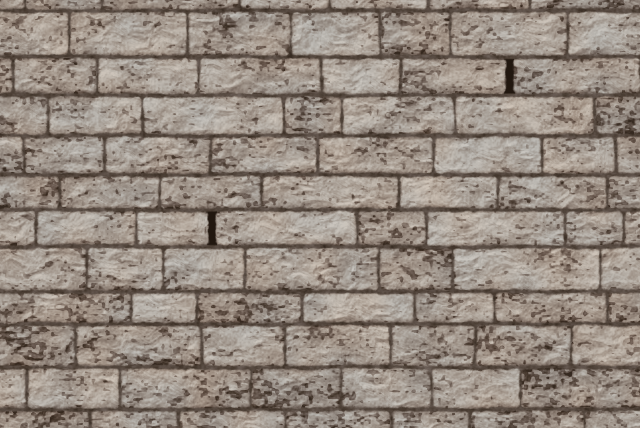
A Shadertoy shader for this texture:

```glsl
// Weathered rock-faced limestone wall: uneven courses of blocks with jittered joints.
// Each block is a rounded box with a ragged rim; an embossed noise relief and dark
// pits set a tone, which a ramp from soil brown to pale stone turns into colour.

const float COURSE_HEIGHT = 0.0916;  // lengths are in canvas heights
const float COURSE_BASE = 0.051;
const float COURSE_JITTER = 0.22;
const float STONE_LENGTH = 0.24;
const float STONE_JITTER = 0.52;
const float BED_HALF = 0.0034;
const float JOINT_HALF = 0.0022;
const float OPEN_JOINT_EXTRA = 0.0055;
const float OPEN_JOINT_SHARE = 0.06;
const float CORNER_RADIUS = 0.009;
const float RIM_ROUGHNESS = 0.007;
const float RELIEF_STEP = 0.004;
const float RELIEF_STRENGTH = 5.5;
const float PIT_DEPTH = 2.0;
const vec2 LIGHT_DIRECTION = vec2(-0.45, 0.9);
const vec3 TONES[6] = vec3[6](
    vec3(0.13, 0.09, 0.06), vec3(0.28, 0.23, 0.19), vec3(0.40, 0.35, 0.32),
    vec3(0.52, 0.48, 0.45), vec3(0.62, 0.59, 0.56), vec3(0.71, 0.70, 0.68));

float hash(vec2 p) {
    vec3 q = fract(p.xyx * vec3(0.1031, 0.1030, 0.0973));
    q += dot(q, q.yzx + 33.33);
    return fract((q.x + q.y) * q.z);
}

float noise(vec2 p) {
    vec2 i = floor(p), f = fract(p);
    f = f * f * (3.0 - 2.0 * f);
    return mix(mix(hash(i), hash(i + vec2(1, 0)), f.x),
               mix(hash(i + vec2(0, 1)), hash(i + vec2(1, 1)), f.x), f.y);
}

float fbm(vec2 p) {
    float sum = 0.0, amplitude = 0.5;
    for (int i = 0; i < 4; i++) {
        sum += amplitude * noise(p);
        p = mat2(1.6, 1.2, -1.2, 1.6) * p + 7.3;
        amplitude *= 0.5;
    }
    return sum / 0.9375;
}

// Height of the lower edge of a course
float courseEdge(float row) {
    return COURSE_BASE + COURSE_HEIGHT * (row + COURSE_JITTER * (hash(vec2(row, 5.0)) - 0.5));
}

float courseShift(float row) {
    return 0.5 * mod(row, 2.0) + 0.3 * hash(vec2(row, 91.0));
}

// Position of the joint at the left of a stone
float jointX(float column, float row) {
    float jitter = STONE_JITTER * (hash(vec2(column + 17.0, row + 41.0)) - 0.5);
    return STONE_LENGTH * (column + courseShift(row) + jitter);
}

// 1 where the mortar has fallen out of a joint
float openJoint(float column, float row) {
    return step(1.0 - OPEN_JOINT_SHARE, hash(vec2(column + 63.0, row + 29.0)));
}

float roundBox(vec2 p, vec2 halfSize, float radius) {
    vec2 q = abs(p) - halfSize + radius;
    return length(max(q, 0.0)) + min(max(q.x, q.y), 0.0) - radius;
}

// Chiselled surface: warped lumps cut by sharp ridges
float relief(vec2 p) {
    vec2 warp = vec2(noise(p * 26.0), noise(p * 26.0 + 40.0)) * 0.02;
    float ridge = 1.0 - abs(2.0 * noise((p + warp) * vec2(28.0, 48.0)) - 1.0);
    return fbm((p + warp) * vec2(36.0, 50.0)) + 0.35 * ridge;
}

vec3 toneColour(float tone) {
    vec3 colour = TONES[0];
    for (int i = 1; i < 6; i++)
        colour = mix(colour, TONES[i], clamp(tone - float(i - 1), 0.0, 1.0));
    return colour + 0.07 * clamp(tone - 5.0, 0.0, 1.0);
}

void mainImage(out vec4 fragColor, in vec2 fragCoord) {
    vec2 uv = fragCoord / iResolution.y;
    float pixel = 1.0 / iResolution.y;
    vec2 p = uv + 0.005 * (vec2(noise(uv * 13.0), noise(uv * 11.0 + 50.0)) - 0.5);

    // Find the course and the stone
    float row = floor((p.y - COURSE_BASE) / COURSE_HEIGHT);
    row += step(courseEdge(row + 1.0), p.y) - step(p.y, courseEdge(row));
    float column = floor(p.x / STONE_LENGTH - courseShift(row));
    column += step(jointX(column + 1.0, row), p.x) - step(p.x, jointX(column, row));
    vec2 id = vec2(column, row);

    // Stone outline, inset by its joints
    float openLeft = openJoint(column, row), openRight = openJoint(column + 1.0, row);
    vec2 low = vec2(jointX(column, row) + JOINT_HALF + OPEN_JOINT_EXTRA * openLeft,
                    courseEdge(row) + BED_HALF);
    vec2 high = vec2(jointX(column + 1.0, row) - JOINT_HALF - OPEN_JOINT_EXTRA * openRight,
                     courseEdge(row + 1.0) - BED_HALF);
    vec2 local = p - 0.5 * (low + high);
    float inside = -roundBox(local, 0.5 * (high - low), CORNER_RADIUS);
    inside -= RIM_ROUGHNESS * (fbm(uv * 65.0) - 0.45);

    // Relief, blotches and pits; worn stones are darker and more pitted
    vec2 grain = uv + 3.7 * vec2(hash(id + 11.0), hash(id + 23.0));
    float wear = hash(id + 37.0);
    float slope = relief(grain) - relief(grain + RELIEF_STEP * LIGHT_DIRECTION);
    float patches = fbm(grain * vec2(16.0, 24.0));
    float pitNoise = 0.6 * noise(grain * vec2(115.0, 165.0)) + 0.4 * noise(grain * vec2(48.0, 85.0));
    float pits = smoothstep(0.6, 0.78, pitNoise + 0.45 * (patches - 0.5) + 0.16 * (wear - 0.5));
    float tone = 4.65 - 0.8 * wear + RELIEF_STRENGTH * slope - 1.8 * (patches - 0.5);
    tone += 0.9 * (noise(uv * 210.0) - 0.5) - PIT_DEPTH * pits;
    tone -= 0.7 * (1.0 - smoothstep(0.0, 0.007, inside));
    tone -= 0.7 * (1.0 - smoothstep(0.0, 0.016, p.y - low.y));
    vec3 stone = toneColour(max(tone, 0.5));
    stone *= mix(vec3(1.0), vec3(1.04, 0.99, 0.95), noise(grain * 14.0));

    // Mortar, with black hollows in the open joints
    float mortarTone = 0.5 + 1.7 * fbm(uv * vec2(50.0, 90.0)) + 0.6 * (noise(uv * 190.0) - 0.5);
    float hollow = max(openLeft * step(p.x, low.x + 0.004), openRight * step(high.x - 0.004, p.x));
    hollow *= smoothstep(-0.002, 0.003, min(p.y - low.y, high.y - p.y));
    vec3 mortar = toneColour(mix(mortarTone, 0.0, hollow));

    float cover = smoothstep(-pixel, pixel + 0.001, inside);
    fragColor = vec4(mix(mortar, stone, cover), 1.0);
}
```
